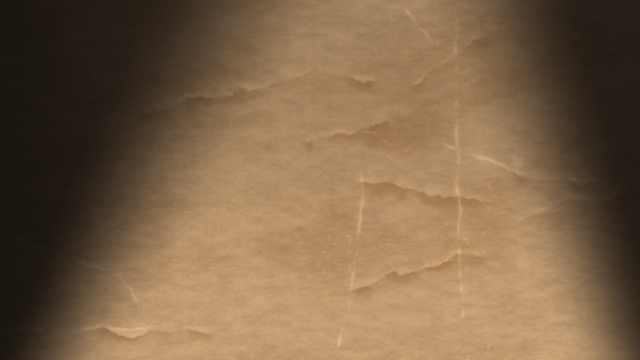
Give the GLSL for this texture, as a Shadertoy shader.

```glsl
// Aged brown parchment with creases and folds, lit by a wide cone between dark sides.

const vec3 PAPER = vec3(0.765, 0.618, 0.455);
const vec3 STAIN = vec3(0.590, 0.415, 0.245);
const vec3 CREASE_TINT = vec3(0.130, 0.120, 0.100);
const vec3 SHADE = vec3(0.185, 0.180, 0.185);   // paper tint outside the light
// Base and slope over height of where the light starts and is full
const vec2 LEFT_DARK = vec2(-0.010, 0.220);
const vec2 LEFT_FULL = vec2(0.200, 0.350);
const vec2 RIGHT_FULL = vec2(0.880, -0.230);
const vec2 RIGHT_DARK = vec2(1.060, -0.150);
const float CREASE_WIDTH = 0.0045;
const float FOLD_SHARP = 0.006;
const float FOLD_SOFT = 0.030;
const float WARP = 0.022;

// Segments as start.xy, end.xy in units of canvas height
const vec4 CREASES[12] = vec4[12](
    vec4(1.266, 0.95, 1.268, 0.60), vec4(1.268, 0.60, 1.285, 0.12),
    vec4(1.005, 0.52, 0.997, 0.30), vec4(0.997, 0.30, 0.940, 0.04),
    vec4(0.900, 0.61, 1.078, 0.57), vec4(1.227, 0.60, 1.480, 0.51),
    vec4(1.480, 0.51, 1.700, 0.50), vec4(1.430, 0.39, 1.700, 0.45),
    vec4(0.050, 0.34, 0.320, 0.24), vec4(0.320, 0.24, 0.380, 0.17),
    vec4(0.000, 0.08, 0.440, 0.09), vec4(1.130, 0.98, 1.190, 0.90));

const vec4 FOLDS[10] = vec4[10](
    vec4(0.400, 0.68, 0.760, 0.76), vec4(0.760, 0.76, 0.900, 0.80),
    vec4(0.900, 0.79, 1.030, 0.76), vec4(1.180, 0.77, 1.370, 0.92),
    vec4(0.880, 0.62, 1.070, 0.65), vec4(1.000, 0.20, 1.300, 0.28),
    vec4(1.450, 0.53, 1.630, 0.49), vec4(1.460, 0.39, 1.760, 0.47),
    vec4(0.300, 0.07, 0.550, 0.06), vec4(1.000, 0.49, 1.300, 0.455));

float hash(vec2 p) {
    return fract(sin(dot(p, vec2(127.1, 311.7))) * 43758.5453);
}

float noise(vec2 p) {
    vec2 i = floor(p), f = fract(p);
    f = f * f * (3.0 - 2.0 * f);
    return mix(mix(hash(i), hash(i + vec2(1, 0)), f.x),
               mix(hash(i + vec2(0, 1)), hash(i + vec2(1, 1)), f.x), f.y);
}

float fbm(vec2 p) {
    float sum = 0.0, amp = 0.5;
    for (int i = 0; i < 5; i++) {
        sum += amp * noise(p);
        p = p * 2.03 + 7.3;
        amp *= 0.5;
    }
    return sum;
}

// Offset from the nearest point of a segment
vec2 segmentOffset(vec2 p, vec4 s) {
    vec2 along = s.zw - s.xy, rel = p - s.xy;
    return rel - along * clamp(dot(rel, along) / dot(along, along), 0.0, 1.0);
}

float softLine(float d, float width) {
    return exp(-d * d / (width * width));
}

float atHeight(vec2 edge, float y) {
    return edge.x + edge.y * y;
}

// Fraction of light reaching the paper
float lightCone(vec2 uv) {
    float left = smoothstep(atHeight(LEFT_DARK, uv.y), atHeight(LEFT_FULL, uv.y), uv.x);
    float right = smoothstep(atHeight(RIGHT_FULL, uv.y), atHeight(RIGHT_DARK, uv.y), uv.x);
    return left * (1.0 - right);
}

void mainImage(out vec4 fragColor, in vec2 fragCoord) {
    vec2 uv = fragCoord / iResolution.xy;
    vec2 p = fragCoord / iResolution.y;

    // Uneven paper: slanted blotches, short fibres and fine grain
    vec2 slant = vec2(p.x, p.y - 0.15 * p.x);
    float blotch = fbm(slant * vec2(4.5, 11.0));
    float fibre = fbm(p * vec2(24.0, 60.0) + 20.0);
    float grain = noise(p * vec2(130.0, 190.0));
    float warmth = softLine(length((p - vec2(1.0, 0.57)) * vec2(0.8, 1.2)), 0.48);
    float stain = smoothstep(0.36, 0.72, blotch) * (0.14 + 0.16 * warmth) + warmth * 0.13;
    vec3 color = mix(PAPER, STAIN, stain);
    color *= 1.0 + 0.15 * (fibre - 0.48) + 0.05 * (grain - 0.5);

    // Folds: a stained valley, soft below and sharp above, under a pale ridge
    vec2 wobble = vec2(fbm(p * 14.0), fbm(p * 14.0 + 31.0)) - 0.48;
    vec2 q = p + wobble * WARP * 3.0;
    float broken = smoothstep(0.34, 0.66, fbm(p * vec2(20.0, 30.0) + 5.0));
    float valley = 0.0, ridge = 0.0;
    for (int i = 0; i < 10; i++) {
        vec2 offset = segmentOffset(q, FOLDS[i]);
        float d = length(offset);
        valley = max(valley, softLine(d, offset.y > 0.0 ? FOLD_SHARP : FOLD_SOFT));
        float above = smoothstep(0.0, FOLD_SHARP, offset.y);
        ridge = max(ridge, above * softLine(d - FOLD_SHARP, FOLD_SOFT * 0.55));
    }
    color = mix(color, STAIN, valley * (0.12 + 0.36 * broken));
    color += CREASE_TINT * ridge * (0.15 + 0.4 * broken);

    // Thin worn creases, broken along their length, inside a faint halo
    float crease = 0.0, halo = 0.0;
    q = p + wobble * WARP;
    for (int i = 0; i < 12; i++) {
        float d = length(segmentOffset(q, CREASES[i]));
        crease = max(crease, softLine(d, CREASE_WIDTH));
        halo = max(halo, softLine(d, CREASE_WIDTH * 3.0));
    }
    color += CREASE_TINT * (crease * (0.1 + 0.6 * broken) + halo * 0.15 * broken);

    // Scattered pale flecks
    float fleck = smoothstep(0.80, 0.95, noise(p * vec2(70.0, 90.0) + 50.0));
    color += CREASE_TINT * fleck * smoothstep(0.45, 0.65, blotch) * 0.35;

    // Light cone, dimming towards the top
    float dim = mix(1.01, 0.84, smoothstep(0.1, 0.95, uv.y));
    vec3 shade = SHADE * (0.75 + 0.35 * smoothstep(0.0, 0.2, uv.x) * (0.5 + 0.5 * uv.y));
    color *= mix(shade, vec3(dim), lightCone(uv));

    fragColor = vec4(color, 1.0);
}
```
